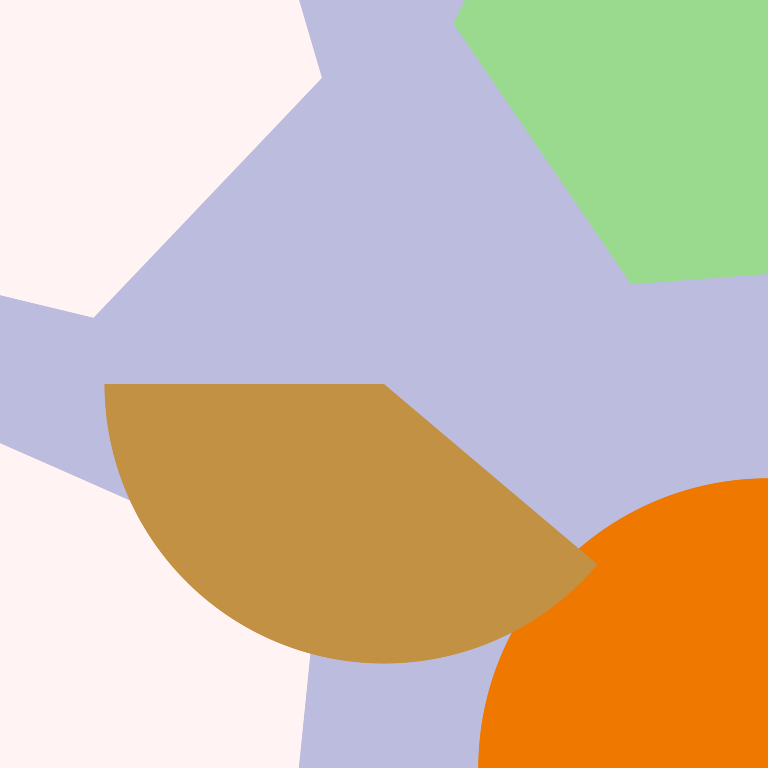
Write a WebGL 1 fragment shader that draws this background.

```glsl
precision highp float;
// Flat geometric composition: two hexagons, a pentagon and a disc centred on
// the canvas corners, with a circular sector hinged at the middle on top.
// Each shape is a signed distance, painted in order with a one pixel soft edge.

uniform vec2 u_resolution;

// Regular polygon; turn is the direction of one side's normal, in degrees.
float polygon(vec2 p, float sides, float apothem, float turn) {
  float wedge = radians(360.0) / sides;
  float angle = atan(p.y, p.x) - radians(turn);
  angle = mod(angle + 0.5 * wedge, wedge) - 0.5 * wedge;
  return length(p) * cos(angle) - apothem;
}

// Lower pie slice from the leftward ray round to a ray dipping to the right.
float lowerSector(vec2 p, float radius, float dip) {
  float slope = dot(p, vec2(sin(radians(dip)), cos(radians(dip))));
  return max(length(p) - radius, max(p.y, slope));
}

vec3 paint(vec3 under, vec3 ink, float dist) {
  float pixel = 1.0 / min(u_resolution.x, u_resolution.y);
  return mix(ink, under, smoothstep(-0.5 * pixel, 0.5 * pixel, dist));
}

void main() {
  vec2 uv = gl_FragCoord.xy / u_resolution;
  vec3 cream = vec3(1.0, 0.957, 0.953);
  vec3 color = vec3(0.735, 0.737, 0.871); // lavender ground

  // Corner shapes
  color = paint(color, cream, polygon(uv - vec2(0.0, 1.0), 6.0, 0.3735, 16.4));
  color = paint(color, vec3(0.6, 0.855, 0.557),
                polygon(uv - vec2(1.0), 6.0, 0.3557, 34.3));
  color = paint(color, cream, polygon(uv, 5.0, 0.387, 66.2));
  color = paint(color, vec3(0.937, 0.471, 0.0),
                length(uv - vec2(1.0, 0.0)) - 0.3773);

  // Central sector
  color = paint(color, vec3(0.765, 0.569, 0.263),
                lowerSector(uv - 0.5, 0.364, 40.2));

  gl_FragColor = vec4(color, 1.0);
}
```
